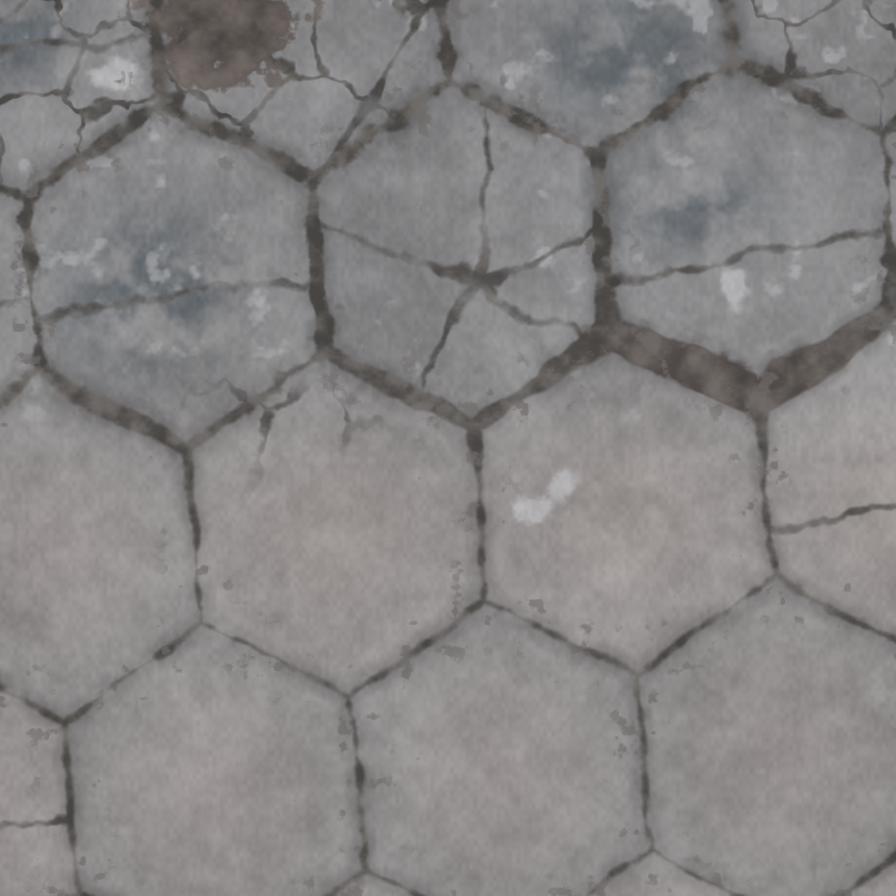
Give the GLSL for this texture, as a WebGL 1 fragment shader.

```glsl
precision highp float;
// Weathered hexagonal concrete paving, seen slightly rotated.
// A hex lattice gives slabs and joints; hashed tone, noise, Voronoi rubble
// and branching cracks add the wear, which is heaviest in the upper part.
uniform vec2 u_resolution;

const float PITCH = 0.32;              // slab spacing across the canvas
const float TILT = 0.077;              // lattice rotation in radians
const vec2 STRETCH = vec2(1.0, 1.05);
const vec2 ORIGIN = vec2(0.514, 0.717); // centre of slab in row 0
const vec2 HEX = vec2(1.0, 1.7320508);
const float JOINT_THIN = 0.008;
const float JOINT_WIDE = 0.018;
const float DIRT_SPREAD = 0.10;
const float WARP = 0.035;
const float RAGGED = 0.035;            // roughness of joint borders
const vec3 WARM_SLAB = vec3(0.605, 0.582, 0.575);
const vec3 COOL_SLAB = vec3(0.535, 0.537, 0.545);
const vec3 STAIN = vec3(0.36, 0.385, 0.405);
const vec3 CHIP = vec3(0.72, 0.72, 0.73);
const vec3 JOINT_DARK = vec3(0.27, 0.26, 0.25);
const vec3 JOINT_DUST = vec3(0.43, 0.415, 0.405);
const vec3 SOIL = vec3(0.365, 0.335, 0.32);

float hash(vec2 p) {
  return fract(sin(dot(p, vec2(127.1, 311.7))) * 43758.5453);
}

float noise(vec2 p) {
  vec2 i = floor(p), f = fract(p);
  f = f * f * (3.0 - 2.0 * f);
  return mix(mix(hash(i), hash(i + vec2(1, 0)), f.x),
             mix(hash(i + vec2(0, 1)), hash(i + vec2(1, 1)), f.x), f.y);
}

float fbm(vec2 p) {
  float sum = 0.0, amp = 0.533;
  for (int i = 0; i < 4; i++) {
    sum += amp * noise(p);
    p = p * 2.03 + 17.3;
    amp *= 0.5;
  }
  return sum;
}

// Soft elliptical spot: 1 at its centre, fading over radius r
float blob(vec2 p, vec2 c, vec2 r) {
  vec2 d = (p - c) / r;
  return exp(-dot(d, d));
}

// Gap between the two nearest Voronoi sites: 0 on fragment borders
float fragmentGap(vec2 p) {
  float near = 9.0, next = 9.0;
  for (int y = -1; y <= 1; y++)
    for (int x = -1; x <= 1; x++) {
      vec2 c = floor(p) + vec2(x, y);
      float d = length(c + 0.1 + 0.8 * vec2(hash(c), hash(c + 41.0)) - p);
      next = min(next, max(near, d));
      near = min(near, d);
    }
  return next - near;
}

// Distance to five tapering arms that spread from a hub
float starCrack(vec2 p) {
  float best = 1.0;
  for (int i = 0; i < 5; i++) {
    float k = float(i), a = -0.45 + 0.75 * k + 0.098 * k * k;
    vec2 dir = vec2(cos(a), sin(a));
    float t = clamp(dot(p, dir), 0.0, 0.65);
    best = min(best, length(p - dir * t) + 0.014 * t);
  }
  return best - 0.014 * blob(p, vec2(0.0), vec2(0.12));
}

void main() {
  vec2 uv = gl_FragCoord.xy / u_resolution;
  float soft = max(0.010, 1.5 / (u_resolution.y * PITCH));

  // Hex lattice: local slab coordinates, row and slab centre
  mat2 turn = mat2(cos(TILT), -sin(TILT), sin(TILT), cos(TILT));
  vec2 q = turn * (uv - ORIGIN) / (PITCH * STRETCH);
  q += WARP * (vec2(fbm(uv * 22.0), fbm(uv * 22.0 + 50.0)) - 0.5);
  vec2 a = mod(q + HEX * 0.5, HEX) - HEX * 0.5;
  vec2 b = mod(q, HEX) - HEX * 0.5;
  vec2 local = dot(a, a) < dot(b, b) ? a : b;
  vec2 centre = q - local;
  float row = floor(centre.y / 0.866 + 0.5);
  vec2 slab = ORIGIN + (centre * STRETCH * PITCH) * turn;
  vec2 m = abs(local);
  float edge = 0.5 - max(m.x, dot(m, vec2(0.5, 0.866)));

  // Slab tone, stains, pale chips and grain
  float worn = smoothstep(0.42, 0.68, uv.y);
  float cloud = fbm(uv * 9.0), rough = fbm(uv * 45.0);
  float patchy = smoothstep(0.25, 0.65, fbm(uv * 24.0 + 31.0));
  float tone = hash(floor(centre * 2.0 + 0.5) + 3.0);
  float warmth = (1.0 - 0.8 * worn) * (0.3 + 0.35 * tone + 0.5 * blob(local, vec2(0.0), vec2(0.4)));
  vec3 color = mix(COOL_SLAB, WARM_SLAB, clamp(warmth, 0.0, 1.0));
  color += 0.03 * (tone - 0.5) + (0.09 + 0.07 * worn) * (cloud - 0.5);
  float stain = blob(uv, vec2(0.17, 0.67), vec2(0.09, 0.09))
    + blob(uv, vec2(0.70, 0.94), vec2(0.09, 0.06)) + 0.8 * blob(uv, vec2(0.77, 0.77), vec2(0.09, 0.05))
    + 0.7 * blob(uv, vec2(0.02, 0.96), vec2(0.06));
  color = mix(color, STAIN, clamp(stain * (0.1 + 1.1 * patchy), 0.0, 0.8));
  float chips = 0.7 * worn * smoothstep(0.66, 0.80, fbm(uv * 28.0 + 8.0));
  float flake = blob(uv, vec2(0.597, 0.431), vec2(0.021, 0.017)) + blob(uv, vec2(0.629, 0.456), vec2(0.021, 0.022))
    + blob(uv, vec2(0.82, 0.682), vec2(0.016, 0.024)) + blob(uv, vec2(0.13, 0.92), vec2(0.04, 0.022));
  chips += smoothstep(0.3, 0.8, flake + 1.1 * (rough - 0.5));
  color = mix(color, CHIP, 0.75 * clamp(chips, 0.0, 1.0));
  color += 0.09 * (rough - 0.5) + 0.04 * (noise(uv * vec2(230.0, 150.0)) - 0.5);

  // Cracks: a star, cracks across the slab, and rubble
  vec2 bent = local + 0.12 * (vec2(fbm(q * 5.0), fbm(q * 5.0 + 9.0)) - 0.5);
  bool star = row == 0.0 && abs(slab.x - ORIGIN.x) < 0.1;
  bool across = row == 0.0 || abs(slab.x - 0.5) > 0.48;
  float crackDist = star ? starCrack(bent - vec2(0.05, -0.115))
    : across ? abs(bent.y + 0.08 - 0.05 * bent.x) + 0.003 : 1.0;
  crackDist += RAGGED * 0.6 * (rough - 0.5);
  float crack = (0.35 + 0.5 * patchy) * (1.0 - smoothstep(0.004, 0.014 + soft, crackDist));
  float broken = row > 0.5 && abs(slab.x - 0.654) > 0.1 ? 0.9 : 0.0;
  broken = max(broken, 0.9 * blob(uv, vec2(0.31, 0.53), vec2(0.10, 0.05)));
  float gap = fragmentGap(q * 3.3 + 0.5 * fbm(q * 7.0)) + 0.12 * (rough - 0.5);
  crack = max(crack, broken * (0.45 + 0.55 * patchy) * (1.0 - smoothstep(0.02, 0.10 + soft, gap)));
  vec3 fill = mix(JOINT_DARK, JOINT_DUST, smoothstep(0.25, 0.75, rough));
  color = mix(color, fill, crack);

  // Joints, ragged and uneven, widened where soil has collected
  float soil = blob(uv, vec2(0.81, 0.60), vec2(0.17, 0.055));
  float silt = soil + 0.3 * blob(uv, vec2(0.47, 0.54), vec2(0.10, 0.05))
    + 0.25 * blob(uv, vec2(0.13, 0.53), vec2(0.10, 0.05));
  float width = mix(JOINT_THIN, JOINT_WIDE, worn) * (0.5 + patchy) + DIRT_SPREAD * silt * (0.1 + 1.3 * rough);
  float border = edge + RAGGED * (0.5 + 0.5 * worn + soil) * (rough - 0.5);
  color *= 1.0 - 0.10 * (1.0 - smoothstep(width, width + 0.06, edge)) * (0.4 + patchy);
  float joint = 1.0 - smoothstep(width - soft, width + soft, border);
  fill = mix(fill, SOIL * (0.7 + 0.6 * rough), clamp(silt, 0.0, 0.8));
  color = mix(color, fill, joint * mix(0.6 + 0.35 * patchy, 0.95, worn));

  // Bare soil and small dark pits beside the joints
  float hole = blob(uv, vec2(0.25, 0.985), vec2(0.085, 0.085)) + 1.0 * (rough - 0.5);
  color = mix(color, SOIL * (0.65 + 0.7 * rough), 0.9 * smoothstep(0.33, 0.5, hole));
  float pits = smoothstep(0.66, 0.78, fbm(uv * 55.0 + 70.0)) * (1.0 - smoothstep(0.03, 0.20, edge));
  color = mix(color, JOINT_DUST, 0.7 * pits);
  gl_FragColor = vec4(color, 1.0);
}
```
